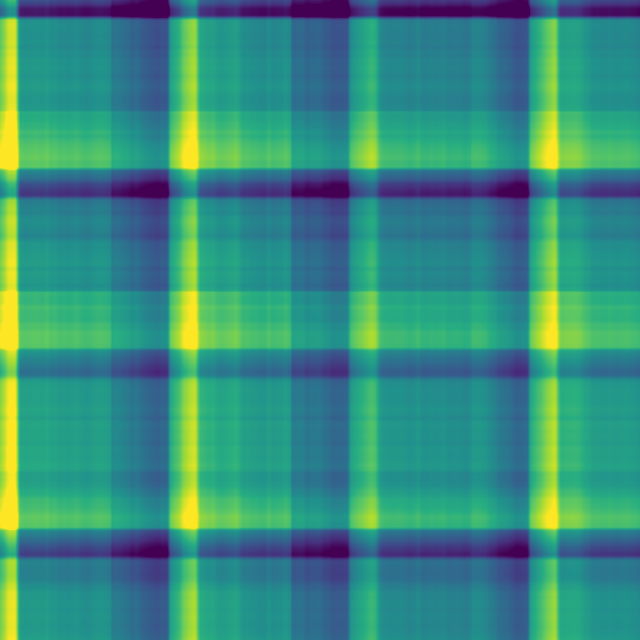
Give the GLSL for this pattern, as a Shadertoy shader.

```glsl
// Plaid heat map of pairwise differences: one cyclic 1D signal is sampled
// across (left to right) and down (top to bottom); the gap between the two
// samples is coloured by a purple-teal-yellow ramp.

#define PERIOD 0.28125                        // cycle length, canvas units
#define PHASE 0.0208                          // part of a cycle before the edge
#define PEAKS vec4(0.53, 0.42, 0.20, 0.40)    // crest height of each cycle
#define SHOULDERS vec4(0.08, 0.15, 0.03, 0.15) // level just after the crest
#define PLATEAUS vec4(0.05, 0.05, -0.01, 0.03) // level in mid cycle
#define DUSKS vec4(-0.04, -0.07, 0.02, -0.05) // level after the late step
#define TROUGH -0.16                          // level at the end of a cycle
#define FINE_JITTER 0.030
#define BROAD_JITTER 0.035

float hash(float n) {
    n = fract(n * 0.1031);
    n *= n + 33.33;
    return fract(n * (n + n));
}

// Smooth value noise, centred on zero
float noise(float x) {
    float i = floor(x), f = fract(x);
    return mix(hash(i), hash(i + 1.0), f * f * (3.0 - 2.0 * f)) - 0.5;
}

// Narrow soft bump around a centre
float bump(float t, float centre, float width) {
    float d = (t - centre) / width;
    return exp(-d * d);
}

// Sudden rise to a crest, sharp fall, long plateau, late step and decline
float signal(float t) {
    float cycle = (t + PHASE) / PERIOD;
    int id = int(clamp(floor(cycle), 0.0, 3.0));
    float u = fract(cycle);

    float crest = PEAKS[id] * mix(0.2, 1.0, smoothstep(0.0, 0.15, u));
    float plateau = mix(SHOULDERS[id], PLATEAUS[id], smoothstep(0.18, 0.5, u));
    float decline = mix(DUSKS[id], TROUGH, smoothstep(0.70, 1.0, u));

    float level = mix(TROUGH, crest, smoothstep(0.0, 0.025, u));
    level = mix(level, plateau, smoothstep(0.155, 0.19, u));
    level = mix(level, decline, smoothstep(0.685, 0.70, u));

    // Thin irregular threads and one isolated spike
    level += FINE_JITTER * noise(t * 150.0 + 7.0);
    level += BROAD_JITTER * noise(t * 52.0 + 31.0);
    return level + 0.04 * bump(t, 0.371, 0.006);
}

// Perceptual ramp: evenly spaced stops, linearly blended
vec3 ramp(float v) {
    vec3 stops[9] = vec3[9](
        vec3(0.267, 0.005, 0.329), vec3(0.278, 0.176, 0.482),
        vec3(0.231, 0.322, 0.545), vec3(0.173, 0.447, 0.557),
        vec3(0.129, 0.569, 0.549), vec3(0.153, 0.678, 0.506),
        vec3(0.365, 0.784, 0.388), vec3(0.667, 0.863, 0.196),
        vec3(0.992, 0.906, 0.145));
    float x = clamp(v, 0.0, 1.0) * 8.0;
    int i = int(min(floor(x), 7.0));
    return mix(stops[i], stops[i + 1], x - float(i));
}

void mainImage(out vec4 fragColor, in vec2 fragCoord) {
    vec2 uv = fragCoord / iResolution.xy;
    float difference = signal(uv.x) - signal(1.0 - uv.y);
    fragColor = vec4(ramp(0.5 + difference), 1.0);
}
```
